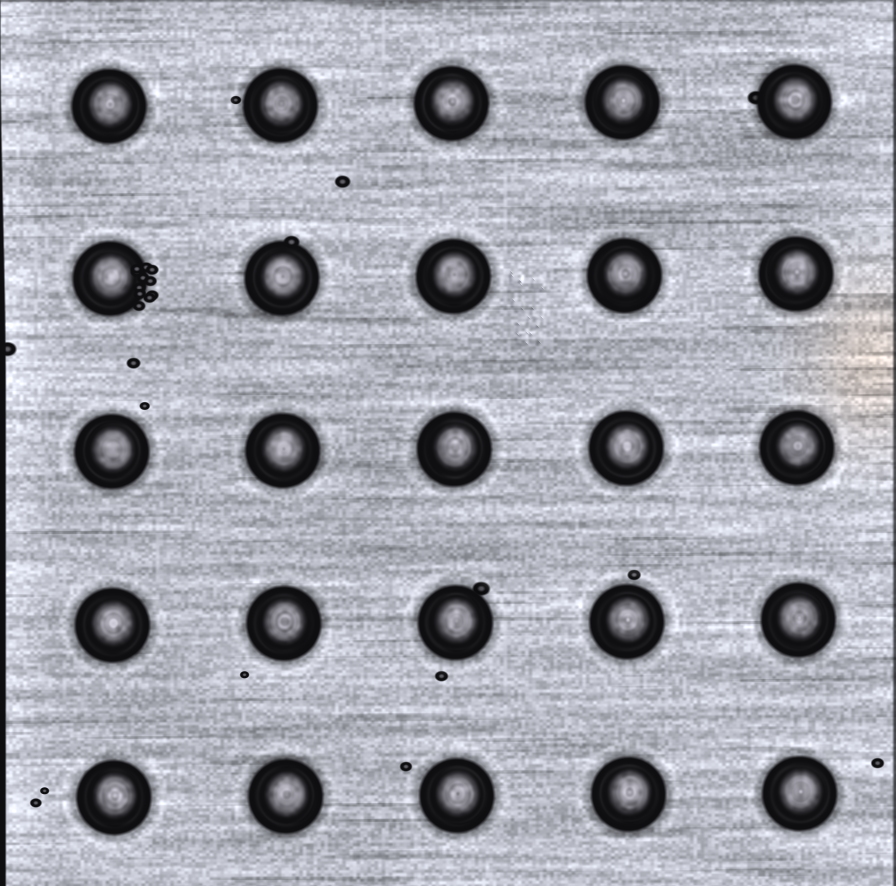
Give the GLSL for this pattern, as a Shadertoy shader.

```glsl
// A brushed metal plate carrying a 5 x 5 lattice of dark round solder-like bumps.
// Stretched value noise makes the brushing; a radial profile shades each bump;
// hashed loops scatter ring-shaped dust, a clump of crumbs and a pale stain.

const vec2  PITCH = vec2(0.1913, 0.1930);    // lattice step, in canvas widths
const vec2  CENTER = vec2(0.5070, 0.4870);   // middle bump
const vec2  SKEW = vec2(-0.0016, 0.0013);    // x drift per row, y drift per column
const float HALF_COUNT = 2.0;                // bumps on each side of the middle
const float BUMP_RADIUS = 0.0418;
const float JITTER = 0.0012;
const float GRAIN = 0.22;
const int   DUST_COUNT = 15;
const int   CRUMB_COUNT = 11;
const int   STAIN_COUNT = 9;
const vec2  CRUMB_POS = vec2(0.160, 0.668);
const vec2  STAIN_POS = vec2(0.586, 0.648);
const vec2  WARM_POS = vec2(0.975, 0.585);
const vec3  METAL_TINT = vec3(0.985, 1.0, 1.055);
const vec3  WARM_TINT = vec3(1.06, 0.99, 0.91);
const vec3  INK = vec3(0.055, 0.055, 0.065);

float hash(vec2 p) {
    vec3 q = fract(p.xyx * 0.1031);
    q += dot(q, q.yzx + 33.33);
    return fract((q.x + q.y) * q.z);
}

vec2 hash2(float n, float seed) {
    return vec2(hash(vec2(n, seed)), hash(vec2(n + 41.0, seed + 7.0)));
}

float noise(vec2 p) {
    vec2 i = floor(p), f = fract(p);
    f = f * f * (3.0 - 2.0 * f);
    return mix(mix(hash(i), hash(i + vec2(1, 0)), f.x),
               mix(hash(i + vec2(0, 1)), hash(i + vec2(1, 1)), f.x), f.y);
}

// Brightness of the plate: streaks, thin scratches, grain and edge glow
float brushedMetal(vec2 p) {
    vec2 q = vec2(p.x, p.y - 0.007 * p.x) + 3.0;
    float v = 0.738;
    v += 0.10 * (noise(q * vec2(3.0, 45.0)) - 0.5);
    v += 0.15 * (noise(q * vec2(6.0, 110.0)) - 0.5);
    v += 0.14 * (noise(q * vec2(11.0, 230.0)) - 0.5);
    v -= 0.13 * smoothstep(0.70, 0.95, noise(q * vec2(7.0, 170.0) + 19.0));
    v += GRAIN * (noise(q * vec2(250.0, 300.0)) - 0.5);
    v += 0.12 * (1.0 - smoothstep(0.0, 0.07, p.x));
    v += 0.05 * smoothstep(0.90, 1.0, p.x);
    return v;
}

// Dark ring-shaped speck with a greyish heart
vec3 speck(vec3 col, vec2 d, float size, float aa) {
    float r = length(d * vec2(0.88, 1.12)), w = max(aa, 0.25 * size);
    float body = 1.0 - smoothstep(size - w, size + 0.5 * w, r);
    float heart = 1.0 - smoothstep(0.1 * size, 0.55 * size, r);
    return mix(col, mix(INK, vec3(0.45, 0.45, 0.48), 0.8 * heart), body);
}

// Bump profile: bright cloudy dome, wide black collar, soft shadow outside
vec3 bump(vec3 col, vec2 d, vec2 id, float aa) {
    float r = length(d) / BUMP_RADIUS;
    float w = max(0.06, aa / BUMP_RADIUS);
    col *= 1.0 - 0.28 * (1.0 - smoothstep(1.0, 1.28, r));
    col += 0.07 * exp(-pow((r - 1.32) / 0.09, 2.0));

    vec2 e = d / BUMP_RADIUS - vec2(0.03, 0.05);
    float s = length(e * vec2(1.0, 0.95));
    float cloud = noise(e * 7.0 + id * 17.0 + 90.0);
    float ripple = noise(vec2(s * 13.0, e.x * 2.0 + 5.0) + id * 9.0 + 60.0);
    float dome = 0.36 * (1.0 - smoothstep(0.34, 0.64, s)) + 0.28 * exp(-9.0 * s * s);
    dome *= 0.62 + 0.42 * cloud + 0.32 * ripple + 0.25 * e.y;
    float sheen = 0.07 * exp(-pow((r - 0.76) / 0.06, 2.0)) * ripple;
    vec3 body = INK + (dome + sheen) * vec3(0.99, 0.98, 1.03);
    return mix(col, body, 1.0 - smoothstep(1.0 - w, 1.0 + w, r));
}

void mainImage(out vec4 fragColor, in vec2 fragCoord) {
    vec2 p = fragCoord / iResolution.x;
    float top = iResolution.y / iResolution.x;
    float aa = 1.0 / iResolution.x;

    // Plate with a warm patch near the right side
    vec3 col = METAL_TINT * brushedMetal(p);
    vec2 warm = (p - WARM_POS) / vec2(0.07, 0.09);
    col *= mix(vec3(1.0), WARM_TINT, exp(-dot(warm, warm)));

    // Pale stain of faint overlapping rings
    for (int i = 0; i < STAIN_COUNT; i++) {
        vec2 d = p - STAIN_POS - (hash2(float(i), 23.0) - 0.5) * vec2(0.035, 0.075);
        float ring = (length(d) - 0.007) / 0.0022;
        col += 0.10 * exp(-ring * ring) * sign(d.x + d.y);
    }

    // Loose dust
    for (int i = 0; i < DUST_COUNT; i++) {
        vec2 pos = hash2(float(i), 5.0) * vec2(1.0, top);
        float size = mix(0.0045, 0.0100, pow(hash(vec2(float(i), 77.0)), 1.5));
        col = speck(col, p - pos, size, aa);
    }

    // Bump lattice, some with a speck clinging to the upper rim
    vec2 id = clamp(round((p - CENTER) / PITCH), -HALF_COUNT, HALF_COUNT);
    vec2 wobble = (hash2(id.x + 10.0, id.y + 30.0) - 0.5) * JITTER;
    vec2 d = p - CENTER - id * PITCH - SKEW * id.yx - wobble;
    col = bump(col, d, id, aa);
    if (hash(id + 53.0) > 0.80) {
        float angle = 1.2 + 1.1 * hash(id + 71.0);
        col = speck(col, d - BUMP_RADIUS * vec2(cos(angle), sin(angle)), 0.0080, aa);
    }

    // Clump of crumbs beside one bump
    for (int i = 0; i < CRUMB_COUNT; i++) {
        vec2 offset = (hash2(float(i), 61.0) - 0.5) * vec2(0.020, 0.046);
        col = speck(col, p - CRUMB_POS - offset, 0.0065, aa);
    }

    // Dark borders
    float leftWidth = 0.006 * (1.0 - smoothstep(0.55, 0.95, p.y));
    float border = 1.0 - smoothstep(leftWidth - 0.001, leftWidth + 0.002, p.x);
    border = max(border, 0.7 * smoothstep(0.995, 0.999, p.x));
    border = max(border, 0.35 * smoothstep(top - 0.004, top, p.y));
    fragColor = vec4(clamp(mix(col, INK, border), 0.0, 1.0), 1.0);
}
```
